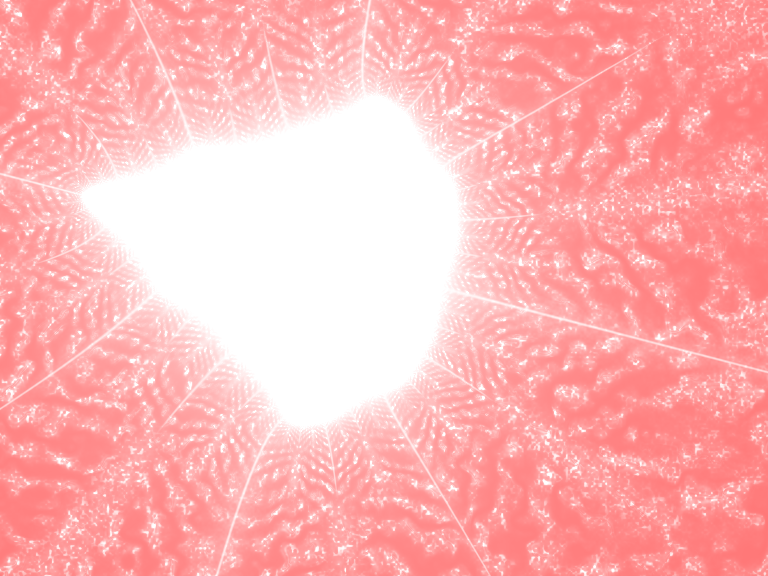
This background is drawn by a WebGL 1 fragment shader. Its source:

```glsl
precision highp float;
// A white fractal island on coral, ringed by glowing rays and dusty spiral fronds.
// The potential and external angle of the quadratic map give curved polar
// coordinates; rays and fronds repeat there, doubling in number going inward.

uniform vec2 u_resolution;

const vec2 ISLAND_ORIGIN = vec2(0.632, 0.535);  // in canvas heights
const float ISLAND_SCALE = 0.25;
const float ISLAND_TILT = 0.253;
const float RAY_REACH = 9.0;        // potential where the first ray ends
const float RAY_WIDTH = 0.0036;
const float RAY_GLOW = 0.11;
const float FRONDS_PER_OCTAVE = 4.0;
const float FROND_SLANT = 4.2;
const float CLUMPS_PER_SECTOR = 9.0;
const float CLUMP_STRENGTH = 0.19;
const float DUST_STRENGTH = 0.27;
const float FAR_TONE = 0.31;
const float HALO = 0.185;
const float HALO_FALLOFF = 0.6;
const float TAU = 6.2831853;

float hash(vec2 p) {
  vec3 q = fract(vec3(p.xyx) * 0.1031);
  q += dot(q, q.yzx + 33.33);
  return fract((q.x + q.y) * q.z);
}

float noise(vec2 p) {
  vec2 i = floor(p), f = fract(p);
  f = f * f * (3.0 - 2.0 * f);
  return mix(mix(hash(i), hash(i + vec2(1.0, 0.0)), f.x),
             mix(hash(i + vec2(0.0, 1.0)), hash(i + 1.0), f.x), f.y);
}

vec2 square(vec2 z) {
  return vec2(z.x * z.x - z.y * z.y, 2.0 * z.x * z.y);
}

vec2 divide(vec2 a, vec2 b) {
  return vec2(dot(a, b), a.y * b.x - a.x * b.y) / max(dot(b, b), 1e-8);
}

// Logarithm of a complex number: (log radius, angle).
vec2 logPolar(vec2 z) {
  z.x += 1e-6;
  return vec2(0.5 * log(max(dot(z, z), 1e-8)), atan(z.y, z.x));
}

// Potential (x) and external angle in turns (y) around the island.
vec2 islandField(vec2 c) {
  vec2 z = c;
  vec2 field = logPolar(c);
  float weight = 0.5;
  for (int i = 0; i < 9; i++) {
    if (dot(z, z) > 1e6) break;
    vec2 z2 = square(z);
    field += weight * logPolar(vec2(1.0, 0.0) + divide(c, z2));
    z = z2 + c;
    weight *= 0.5;
  }
  return vec2(max(field.x, 0.01), field.y / TAU);
}

// Signed offset from the nearest ray of a level, in sectors.
float rayOffset(float turn, float sectors) {
  return fract(turn * sectors + 0.5) - 0.5;
}

// Chains of small spirals that branch off the rays of one level.
float fronds(float potential, float turn, float sectors, float warp) {
  float side = rayOffset(turn, sectors);
  float halfSector = mod(floor(2.0 * turn * sectors), 2.0 * sectors);
  float shift = hash(vec2(halfSector, sectors));
  vec2 cell = vec2(FRONDS_PER_OCTAVE * log2(potential) + FROND_SLANT * abs(side) + warp + shift,
                   CLUMPS_PER_SECTOR * side + 0.6 * warp);
  float seed = hash(floor(cell) + vec2(31.0, 57.0 + 17.0 * halfSector));
  vec2 local = fract(cell) - 0.5;
  float chain = exp(-14.0 * local.x * local.x);
  float middle = 0.5 - abs(side);
  float midline = exp(-160.0 * middle * middle);
  local += 0.12 * (vec2(seed, fract(seed * 7.3)) - 0.5);
  float r = length(local);
  float arms = 0.5 + 0.5 * cos(5.0 * atan(local.y, local.x + 1e-5)
                               + 6.0 * log(r + 0.05) + TAU * seed);
  float clump = (1.0 - smoothstep(0.1, 0.48, r)) * (0.5 + 0.5 * arms);
  return max(0.4 * chain + clump * (0.4 + 0.6 * seed), 0.7 * midline);
}

void main() {
  vec2 p = gl_FragCoord.xy / u_resolution.y;
  vec2 q = (p - ISLAND_ORIGIN) / ISLAND_SCALE;
  float ct = cos(ISLAND_TILT), st = sin(ISLAND_TILT);
  vec2 field = islandField(vec2(ct * q.x - st * q.y, st * q.x + ct * q.y));
  float potential = field.x, turn = field.y;
  float circumference = TAU * ISLAND_SCALE * exp(potential);
  float depth = log2(RAY_REACH / potential);
  float warp = 0.8 * (noise(p * 15.0) - 0.5) + 0.6 * (noise(p * 41.0) - 0.5);
  float grain = 0.5 * (noise(p * 250.0) + noise(p.yx * 187.0 + 9.0));
  float fluff = noise(p * 85.0);

  // Rays and fronds, each level with twice the sectors of the last.
  float rays = 0.0, clumps = 0.0;
  for (int i = 2; i < 8; i++) {
    float level = float(i);
    float sectors = exp2(level);
    float d = abs(rayOffset(turn, sectors)) * circumference / sectors;
    float life = clamp(1.0 - potential * sectors / RAY_REACH, 0.0, 1.0);
    float core = 1.0 - smoothstep(0.0, RAY_WIDTH * (0.6 + 0.7 * life), d);
    float glow = exp(-d * sectors / RAY_GLOW) * (0.65 + 0.7 * grain);
    rays = max(rays, smoothstep(0.0, 0.2, life) * 0.5 * core + 0.42 * life * glow);
    float band = smoothstep(level - 0.3, level + 0.3, depth)
               * (1.0 - smoothstep(level + 0.7, level + 1.3, depth));
    clumps += band * fronds(potential, turn, sectors, warp);
  }
  clumps *= (0.55 + 0.9 * fluff) * mix(0.55, 1.0, smoothstep(0.12, 0.5, potential));

  // Bright dust gathers where the clumps are dense.
  float dust = smoothstep(0.52, 0.85, grain) * smoothstep(0.1, 0.7, clumps);

  float tone = FAR_TONE + HALO * pow(potential, -HALO_FALLOFF);
  tone += CLUMP_STRENGTH * clumps * (0.5 + 0.9 * grain) + DUST_STRENGTH * dust;
  tone = mix(min(tone, 1.0), 1.0, clamp(rays, 0.0, 1.0));
  gl_FragColor = vec4(1.0, vec2(tone), 1.0);
}
```
